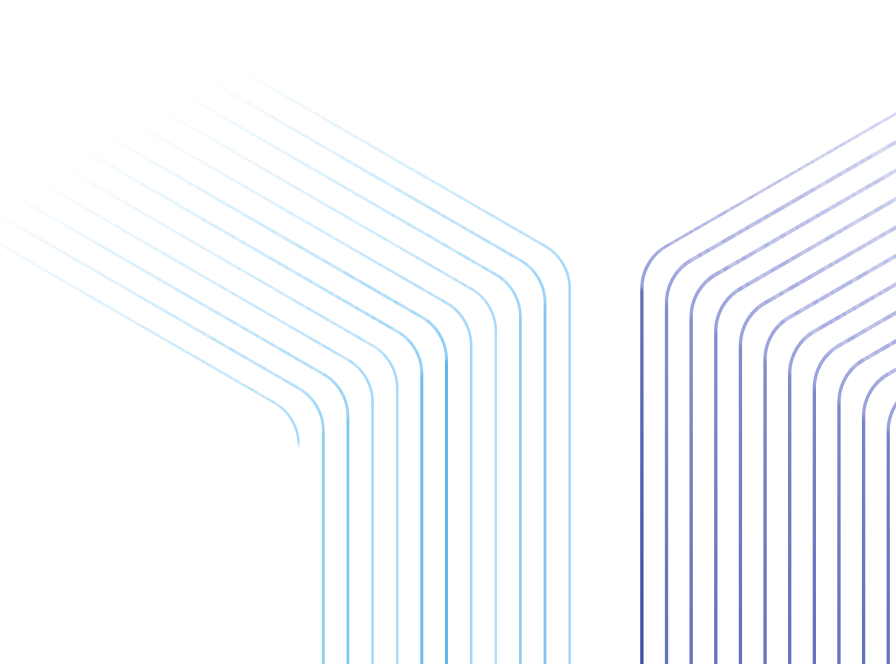
Give the GLSL for this background, as a WebGL 1 fragment shader.

```glsl
precision highp float;
// Two mirrored fans of thin parallel lines on white: each line rises vertically,
// turns through a rounded bend and runs outward at 30 degrees while fading.
// One rounded-corner distance function is repeated along a diagonal and mirrored.

uniform vec2 u_resolution;

// Layout, in units of the canvas height
const float AXIS_X = 0.9123;       // mirror axis
const float OPENING = 0.0544;      // axis to the innermost line
const float CORNER_Y = 0.608;      // corner of the innermost line
const float GAP = 0.0371;          // spacing between lines
const float BEND_RADIUS = 0.0737;
const float TAN30 = 0.57735;
const vec2 SLOPE_DIR = vec2(-0.86603, 0.5);
const vec2 SLOPE_NORMAL = vec2(0.5, 0.86603);
const int LINE_COUNT = 12;

// Stroke and fade
const float BLUE_HALF_WIDTH = 0.0019;
const float INDIGO_HALF_WIDTH = 0.0025;
const float BLUE_FADE = 0.60;      // slope length at which blue vanishes
const float INDIGO_FADE = 0.85;
const float GRAIN_SIZE = 0.0045;
const float GRAIN_AMOUNT = 0.35;

// Colours
const vec3 PAPER = vec3(1.0);
const vec3 BLUE = vec3(0.34, 0.70, 0.92);
const vec3 BLUE_PALE = vec3(0.46, 0.77, 0.96);
const vec3 INDIGO = vec3(0.40, 0.45, 0.74);
const vec3 INDIGO_PALE = vec3(0.54, 0.57, 0.84);
const vec3 INDIGO_DEEP = vec3(0.25, 0.31, 0.65);

float hash(vec2 p) {
  return fract(sin(dot(p, vec2(127.1, 311.7))) * 43758.5453);
}

// Smooth noise along one line
float lineNoise(float x, float seed) {
  float cell = floor(x);
  float f = fract(x);
  f = f * f * (3.0 - 2.0 * f);
  return mix(hash(vec2(cell, seed)), hash(vec2(cell + 1.0, seed)), f);
}

// Signed distance to a vertical line bending into the slope, corner at the origin
float bendDistance(vec2 q) {
  vec2 c = q + BEND_RADIUS * vec2(1.0, TAN30);
  if (c.y > 0.0 && dot(c, SLOPE_DIR) < 0.0) return length(c) - BEND_RADIUS;
  return max(q.x, dot(q, SLOPE_NORMAL));
}

// Strength of each blue upright: a slow wave with a peak in the middle
float blueWeight(float i) {
  float middle = i - 5.5;
  return 0.58 + 0.18 * cos(1.5708 * (i - 5.3)) + 0.25 * exp(-0.7 * middle * middle);
}

void main() {
  vec2 p = gl_FragCoord.xy / u_resolution.y;
  float pixel = 1.0 / u_resolution.y;
  bool isRight = p.x > AXIS_X;
  vec2 m = vec2(-abs(p.x - AXIS_X), p.y);
  float tangent = BEND_RADIUS * TAN30;
  vec3 color = PAPER;

  for (int k = 0; k < LINE_COUNT; k++) {
    float i = float(k);
    vec2 q = m - vec2(-OPENING - i * GAP, CORNER_Y - i * GAP * TAN30);
    float along = max(dot(q, SLOPE_DIR), 0.0);
    float bent = smoothstep(-tangent - 0.008, -tangent + 0.008, q.y);
    float onSlope = smoothstep(0.0, tangent, along);
    float grain = 1.0 - GRAIN_AMOUNT * onSlope * lineNoise(along / GRAIN_SIZE, i);
    float halfWidth;
    float alpha;
    vec3 ink;

    if (isRight) {
      // Indigo fan: deep inner upright, broad pale slopes
      float inner = 1.0 - min(i, 1.0);
      float depth = smoothstep(CORNER_Y, 0.0, p.y);
      halfWidth = INDIGO_HALF_WIDTH * (1.0 + 0.15 * onSlope * (1.0 - 2.0 * inner));
      ink = mix(mix(INDIGO, INDIGO_DEEP, inner), INDIGO_PALE, bent);
      alpha = mix(0.8 + 0.2 * depth, 0.85, bent);
      alpha *= clamp(1.0 - along / INDIGO_FADE, 0.0, 1.0);
    } else {
      // Blue fan: uneven uprights, slopes dissolving into the paper
      float weight = blueWeight(i);
      halfWidth = BLUE_HALF_WIDTH * (0.85 + 0.35 * weight);
      ink = mix(BLUE, BLUE_PALE, bent);
      alpha = mix(weight, 0.5 + 0.3 * weight, bent);
      alpha *= clamp(1.0 - along / BLUE_FADE, 0.0, 1.0);
      if (k == LINE_COUNT - 1) alpha *= bent;  // outermost line ends at its bend
    }

    float d = abs(bendDistance(q));
    float coverage = clamp((halfWidth - d) / pixel + 0.5, 0.0, 1.0);
    color = mix(color, ink, coverage * clamp(alpha * grain, 0.0, 1.0));
  }
  gl_FragColor = vec4(color, 1.0);
}
```
